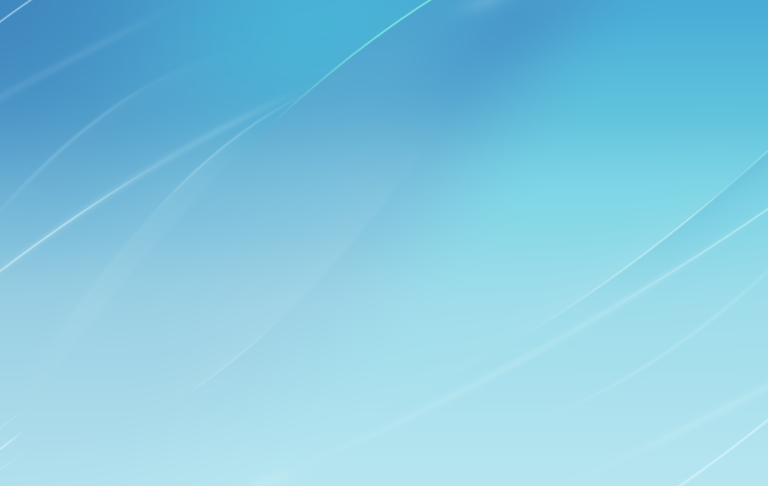
A Shadertoy shader for this background:

```glsl
// Soft blue-to-aqua backdrop crossed by pale, sweeping diagonal light strands.
// Two vertical colour ramps meet along a curved fold, tinted by broad glows;
// each strand is a parabola through three points with a thin core and a haze.

// Signed distance (in canvas heights) to the parabola through a, b, c; positive above.
float arc(vec2 uv, vec2 a, vec2 b, vec2 c) {
    float s1 = (b.y - a.y) / (b.x - a.x);
    float s2 = (c.y - b.y) / (c.x - b.x);
    float bend = (s2 - s1) / (c.x - a.x);
    float height = a.y + (uv.x - a.x) * (s1 + bend * (uv.x - b.x));
    float slope = s1 + bend * (2.0 * uv.x - a.x - b.x);
    slope *= iResolution.y / iResolution.x;
    return (uv.y - height) / sqrt(1.0 + slope * slope);
}

// Thin bright core, never narrower than a pixel.
float core(float d, float width) {
    float w = max(width, 0.7 / iResolution.y);
    return exp(-d * d / (w * w)) * width / w;
}

// Haze that starts at the curve and fades out on the positive side.
float haze(float d, float reach) {
    return smoothstep(-0.006, 0.006, d) * exp(-max(d, 0.0) / reach);
}

// Elliptical glow, tilted by an angle.
float glow(vec2 uv, vec2 center, vec2 size, float tilt) {
    vec2 q = uv - center;
    q = vec2(cos(tilt) * q.x + sin(tilt) * q.y, cos(tilt) * q.y - sin(tilt) * q.x) / size;
    return exp(-dot(q, q));
}

// Fade in between a and b, and out between c and d.
float span(float x, float a, float b, float c, float d) {
    return smoothstep(a, b, x) * (1.0 - smoothstep(c, d, x));
}

vec3 ramp(float y, vec3 low, vec3 mid, vec3 upper, vec3 high, vec3 top) {
    vec3 col = mix(low, mid, smoothstep(-0.1, 0.45, y));
    col = mix(col, upper, smoothstep(0.35, 0.63, y));
    col = mix(col, high, smoothstep(0.57, 0.83, y));
    return mix(col, top, smoothstep(0.77, 1.03, y));
}

void mainImage(out vec4 fragColor, in vec2 fragCoord) {
    vec2 uv = fragCoord / iResolution.xy;
    float x = uv.x;

    // Main curves: upper-left ridge, central fold, right-hand ridge
    float ridge = arc(uv, vec2(0.195, 0.483), vec2(0.352, 0.742), vec2(0.56, 1.0));
    float fold = arc(uv, vec2(0.195, 0.143), vec2(0.443, 0.473), vec2(0.64, 0.9));
    float crest = arc(uv, vec2(0.573, 0.215), vec2(0.768, 0.397), vec2(1.0, 0.69));

    // Muted ramp left of the fold melts into a clear aqua ramp on its right
    vec3 muted = ramp(uv.y, vec3(0.70, 0.88, 0.93), vec3(0.61, 0.82, 0.895),
        vec3(0.49, 0.76, 0.865), vec3(0.35, 0.67, 0.82), vec3(0.29, 0.64, 0.81));
    vec3 aqua = ramp(uv.y, vec3(0.72, 0.90, 0.94), vec3(0.62, 0.865, 0.92),
        vec3(0.50, 0.84, 0.90), vec3(0.36, 0.75, 0.86), vec3(0.28, 0.67, 0.84));
    vec3 col = mix(aqua, muted, smoothstep(-0.24, 0.04, fold));

    // Broad tints
    col = mix(col, vec3(0.24, 0.51, 0.74), 0.80 * glow(uv, vec2(0.0, 1.0), vec2(0.25, 0.36), 0.0));
    col = mix(col, vec3(0.28, 0.58, 0.79), 0.65 * glow(uv, vec2(0.67, 0.95), vec2(0.16, 0.07), 0.9));
    float aboveRidge = smoothstep(-0.004, 0.004, ridge);
    col = mix(col, vec3(0.28, 0.72, 0.85),
        0.75 * aboveRidge * glow(uv, vec2(0.42, 0.96), vec2(0.22, 0.17), 0.8));
    col = mix(col, vec3(0.33, 0.66, 0.81),
        0.32 * haze(-crest, 0.05) * smoothstep(0.72, 1.0, x));

    // Pale hazes along the main curves
    vec3 pale = vec3(0.78, 0.92, 0.95);
    col = mix(col, pale, 0.13 * haze(fold, 0.09) * span(x, 0.15, 0.32, 0.42, 0.6));
    col = mix(col, pale, 0.12 * haze(crest, 0.04) * span(x, 0.4, 0.75, 0.82, 1.0));
    col = mix(col, pale, 0.07 * haze(ridge, 0.05) * span(x, 0.0, 0.12, 0.24, 0.36));

    // Strands at the upper left
    float upperSweep = arc(uv, vec2(0.0, 0.442), vec2(0.13, 0.587), vec2(0.378, 0.804));
    float innerSweep = arc(uv, vec2(0.078, 0.318), vec2(0.221, 0.597), vec2(0.39, 0.80));
    float highSweep = arc(uv, vec2(0.0, 0.566), vec2(0.13, 0.758), vec2(0.325, 0.907));
    float topSweep = arc(uv, vec2(0.0, 0.80), vec2(0.117, 0.897), vec2(0.247, 1.0));
    float corner = arc(uv, vec2(0.0, 0.955), vec2(0.02, 0.978), vec2(0.04, 1.0));
    float light = 0.50 * core(upperSweep, 0.002) * span(x, -0.2, 0.0, 0.06, 0.24);
    light += 0.14 * core(upperSweep, 0.008) * span(x, -0.1, 0.08, 0.28, 0.42);
    light += 0.22 * core(innerSweep, 0.0025) * span(x, 0.18, 0.26, 0.31, 0.42);
    light += 0.09 * haze(-innerSweep, 0.03) * span(x, 0.02, 0.14, 0.26, 0.36);
    light += 0.15 * core(highSweep, 0.004) * span(x, -0.05, 0.08, 0.11, 0.24);
    light += 0.05 * haze(-highSweep, 0.03) * span(x, -0.05, 0.1, 0.2, 0.34);
    light += 0.09 * core(topSweep, 0.009) * span(x, -0.2, 0.0, 0.1, 0.27);
    light += 0.55 * core(corner, 0.002) * span(x, -0.1, 0.0, 0.04, 0.08);

    // Fold edge and strands at the lower right
    float longSweep = arc(uv, vec2(0.339, 0.008), vec2(0.651, 0.236), vec2(1.0, 0.57));
    float lowSweep = arc(uv, vec2(0.65, 0.11), vec2(0.846, 0.252), vec2(1.0, 0.442));
    float baseSweep = arc(uv, vec2(0.755, 0.019), vec2(0.885, 0.112), vec2(1.0, 0.205));
    float baseLine = arc(uv, vec2(0.885, 0.0), vec2(0.943, 0.066), vec2(1.0, 0.136));
    light += 0.22 * core(fold, 0.002) * span(x, 0.22, 0.29, 0.31, 0.38);
    light += 0.55 * core(crest, 0.002) * span(x, 0.65, 0.86, 0.88, 1.0);
    light += 0.35 * core(crest, 0.002) * smoothstep(0.94, 1.0, x);
    light += 0.50 * core(longSweep, 0.002) * smoothstep(0.72, 1.0, x);
    light += 0.18 * core(longSweep, 0.008) * span(x, 0.3, 0.6, 0.75, 1.1);
    light += 0.20 * core(lowSweep, 0.004) * span(x, 0.68, 0.86, 0.92, 1.1);
    light += 0.20 * core(baseSweep, 0.009) * span(x, 0.72, 0.95, 1.1, 1.2);
    light += 0.65 * core(baseLine, 0.0025) * smoothstep(0.8, 0.9, x);
    light += 0.18 * glow(uv, vec2(0.35, 0.01), vec2(0.04, 0.015), 0.5);
    light += 0.14 * glow(uv, vec2(0.635, 1.0), vec2(0.04, 0.018), 0.6);

    // Short parallel strokes at the lower-left edge
    for (int i = 0; i < 3; i++) {
        float start = 0.033 + 0.043 * float(i);
        float stroke = (uv.y - start - 1.2 * x) / 1.26;
        light += (i == 1 ? 0.7 : 0.2) * core(stroke, 0.002) * (1.0 - smoothstep(0.0, 0.04, x));
    }
    col = mix(col, vec3(0.86, 0.97, 0.98), clamp(light, 0.0, 1.0));

    // Mint-coloured bright section of the ridge
    float mint = core(ridge, 0.002) * smoothstep(0.32, 0.52, x);
    fragColor = vec4(mix(col, vec3(0.52, 0.94, 0.88), 0.85 * mint), 1.0);
}
```
